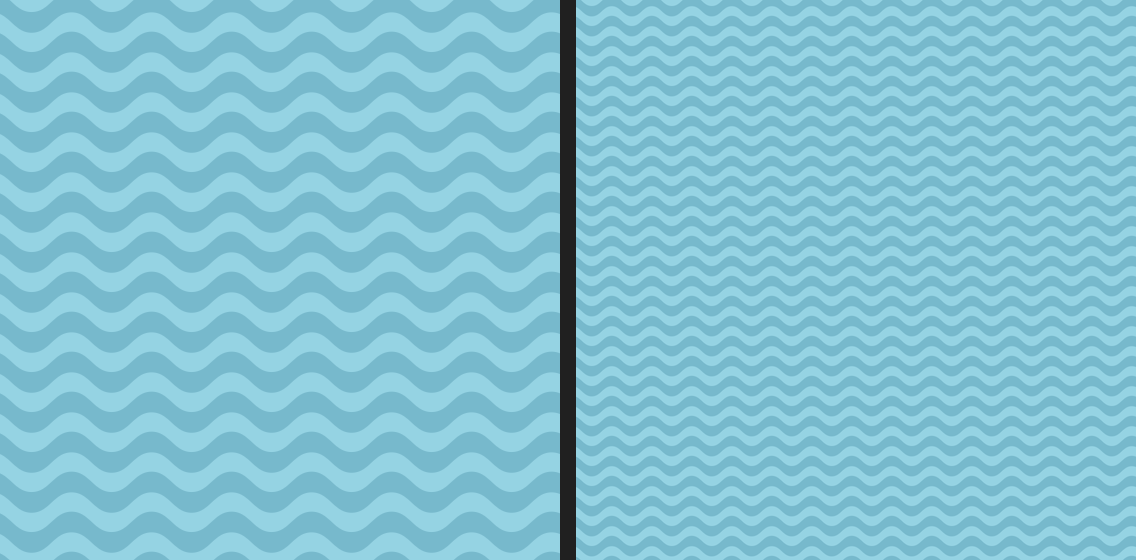
Left, the tile; right, the same tile 2 across and 2 down.
Reproduce this pattern procedurally as a WebGL 1 fragment shader.

```glsl
precision highp float;

uniform vec2 u_resolution;

const float TAU = 6.2831853;
const vec2 REPEATS = vec2(7.0, 14.0);

// Wave height (x) and its derivative by angle (y), in band periods.
// The third harmonic flattens the crests and steepens the flanks.
vec2 wave(float angle) {
    float height = cos(angle) - 0.035 * cos(3.0 * angle);
    float slope = -sin(angle) + 0.105 * sin(3.0 * angle);
    return 0.264 * vec2(height, slope);
}

void main() {
    vec2 cell = gl_FragCoord.xy / u_resolution * REPEATS;
    vec2 crest = wave(TAU * (cell.x - 0.895));

    // Vertical distance from the centre line of the nearest light band
    float offset = abs(fract(cell.y - 0.195 - crest.x + 0.5) - 0.5);

    // Signed distance to the band edge, in pixels
    vec2 gradient = vec2(crest.y * TAU, 1.0) * REPEATS / u_resolution;
    float edge = (0.241 - offset) / length(gradient);
    float band = clamp(edge + 0.5, 0.0, 1.0);

    vec3 deepBlue = vec3(0.467, 0.725, 0.800);
    vec3 paleBlue = vec3(0.584, 0.827, 0.890);
    gl_FragColor = vec4(mix(deepBlue, paleBlue, band), 1.0);
}
```
